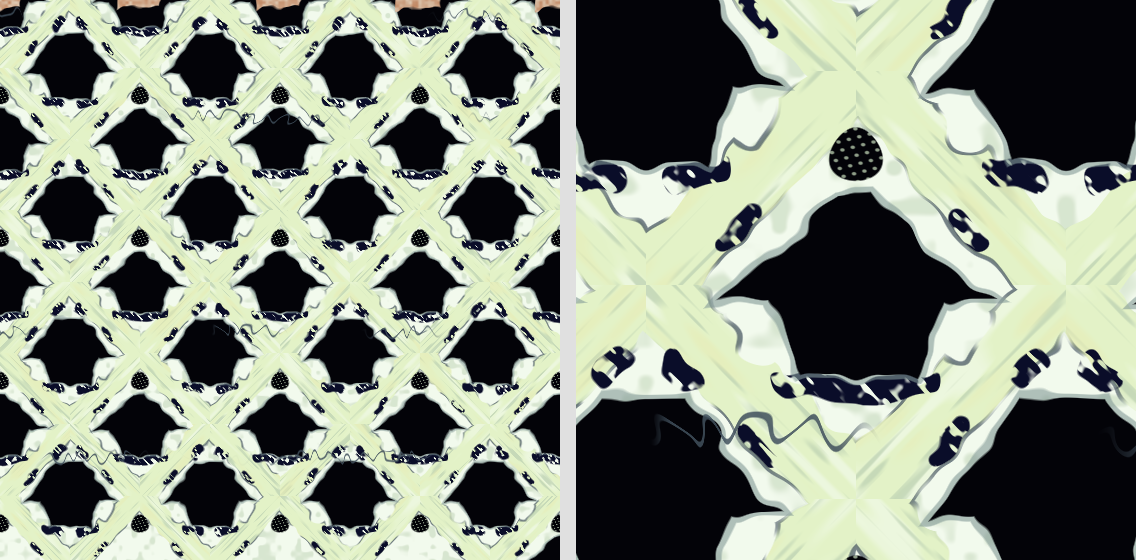
Left, the full canvas; right, a detail of the centre.
Give the GLSL for this pattern, as a WebGL 1 fragment shader.

```glsl
precision highp float;
// Woven diagonal lattice: pale fibrous straps cross around black notched holes.
// The plane is split into diamond cells; distance functions cut the holes and
// ink marks, and stretched value noise makes the fibres, scratches and wear.

uniform vec2 u_resolution;

const vec2 HALF_PITCH = vec2(0.125, 0.1274);
const float ROW_OFFSET = 0.115;
const vec3 BLACK = vec3(0.01, 0.01, 0.03);
const vec3 NAVY = vec3(0.04, 0.05, 0.16);
const vec3 SLATE = vec3(0.25, 0.31, 0.36);
const vec3 SAGE = vec3(0.74, 0.82, 0.70);
const vec3 CREAM = vec3(0.89, 0.95, 0.78);
const vec3 WHITE = vec3(0.95, 0.98, 0.93);
const vec3 RUST = vec3(0.76, 0.54, 0.40);

float hash(vec2 p) {
  return fract(sin(dot(p, vec2(127.1, 311.7))) * 43758.5453);
}

float noise(vec2 p) {
  vec2 i = floor(p), f = fract(p);
  f = f * f * (3.0 - 2.0 * f);
  return mix(mix(hash(i), hash(i + vec2(1.0, 0.0)), f.x),
             mix(hash(i + vec2(0.0, 1.0)), hash(i + 1.0), f.x), f.y);
}

float fill(float d, float px) {
  return clamp(0.5 - d / px, 0.0, 1.0);
}

float segment(vec2 p, vec2 a, vec2 b, float radius) {
  vec2 pa = p - a, ba = b - a;
  return length(pa - ba * clamp(dot(pa, ba) / dot(ba, ba), 0.0, 1.0)) - radius;
}

// Tapered cap above a narrower base, leaving a notch on both sides.
float holeDistance(vec2 m, float top, float topWidth) {
  vec2 capNormal = normalize(vec2(top + 0.03, 0.6 - topWidth));
  float cap = dot(m - vec2(0.6, -0.03), capNormal);
  cap = max(cap, max(m.y - top, -0.07 - m.y));
  float base = dot(m - vec2(0.43, -0.07), normalize(vec2(0.36, -0.16)));
  base = max(base, max(m.y, -0.43 - m.y));
  return min(cap, base);
}

// Streaks follow the strap: x is across it, y is along it.
vec3 strapColor(vec2 strap) {
  float fine = noise(strap * vec2(30.0, 2.5));
  float broad = noise(strap * vec2(12.0, 1.7) + 31.0);
  vec3 c = mix(CREAM, WHITE, 0.6 * smoothstep(0.6, 0.9, broad));
  c = mix(c, SAGE, 0.75 * smoothstep(0.62, 0.9, fine));
  return mix(c, vec3(0.91, 0.92, 0.70), 0.5 * smoothstep(0.65, 0.95, 1.0 - broad));
}

// A broken wavy pen line lying along one height of the canvas.
float scribble(vec2 uv, float height, float px) {
  float wave = 0.008 * sin(uv.x * 210.0 + 5.0 * noise(uv * 35.0));
  float bend = 0.022 * (noise(vec2(uv.x * 28.0, height * 90.0)) - 0.5);
  float gate = smoothstep(0.58, 0.68, noise(vec2(uv.x * 7.0, height * 53.0)));
  return gate * fill(abs(uv.y - height - wave - bend) - 0.0017, px);
}

void main() {
  vec2 uv = gl_FragCoord.xy / u_resolution;
  float px = 1.5 / min(u_resolution.x, u_resolution.y);
  float cellPx = px / HALF_PITCH.x;

  // Diamond cells, with two kinds of hole on alternating rows.
  vec2 q = (uv - vec2(0.0, ROW_OFFSET)) / HALF_PITCH;
  vec2 diagonal = vec2(q.x + q.y, q.x - q.y);
  vec2 odd = floor(diagonal * 0.5) * 2.0 + 1.0;
  vec2 center = 0.5 * vec2(odd.x + odd.y, odd.x - odd.y);
  vec2 p = q - center;
  bool wide = mod(center.y, 2.0) < 0.5;

  // Shared ragged outline plus a small change from cell to cell.
  vec2 wobble = vec2(noise(p * 9.0 + 7.0), noise(p * 9.0 + 43.0)) - 0.5;
  wobble += 0.6 * (vec2(noise(q * 6.0), noise(q * 6.0 + 91.0)) - 0.5);
  vec2 w = p + 0.06 * wobble;
  vec2 m = vec2(abs(w.x), w.y);

  // Straps and the white rims they leave around each hole.
  vec2 strap = p.x * p.y > 0.0 ? diagonal : diagonal.yx + 17.0;
  float edge = 0.75 - abs(w.x) - abs(w.y);
  vec3 color = strapColor(strap);
  vec3 rim = mix(WHITE, SAGE, 0.5 * smoothstep(0.6, 0.85, noise(q * 11.0)));
  float notch = segment(m, vec2(0.54, -0.16), vec2(0.46, -0.3), 0.08);
  float rimDistance = min(-edge, notch);
  color = mix(color, rim, fill(rimDistance, cellPx));
  float outline = fill(abs(rimDistance) - 0.012, cellPx);
  color = mix(color, SLATE, 0.7 * outline * smoothstep(0.35, 0.7, noise(q * 8.0 + 5.0)));

  // Scratchy ink in the corners: side slashes, lower strips, upper blobs.
  float ink = segment(m, vec2(0.47, 0.34), vec2(0.62, 0.19), 0.035);
  ink = min(ink, segment(m, vec2(wide ? 0.13 : 0.0, -0.51), vec2(0.36, -0.46), 0.055));
  if (wide) ink = min(ink, segment(m, vec2(0.12, 0.64), vec2(0.2, 0.56), 0.06));
  float scratch = noise(vec2(q.x + q.y, q.x - q.y) * vec2(30.0, 13.0));
  color = mix(color, NAVY, fill(ink, cellPx) * smoothstep(0.22, 0.42, scratch));

  // Speckled teardrop above each narrow hole.
  float drop = length(vec2(p.x / (1.0 - 1.8 * (p.y - 0.61)), p.y - 0.61)) - 0.125;
  vec2 bead = vec2(p.x * 18.0 + p.y * 9.0, p.y * 24.0 - p.x * 6.0);
  float speckle = smoothstep(0.3, 0.1, length(fract(bead) - 0.5));
  if (!wide) color = mix(color, mix(BLACK, SAGE, 0.75 * speckle), fill(drop, cellPx));

  // Black hole with a cool fringe; some in the lowest row are partly closed.
  float closing = center.y < -0.5 ? 0.3 * step(0.4, hash(center)) : 0.0;
  float hole = holeDistance(m, wide ? 0.47 : 0.42, wide ? 0.2 : 0.08) + closing;
  color = mix(color, vec3(0.51, 0.60, 0.59), 0.6 * fill(abs(hole) - 0.025, cellPx));
  color = mix(color, BLACK, fill(hole, cellPx));

  // Wear: rust along the top edge and stray pen lines.
  float rust = max(abs(p.x) - 0.31, (0.985 - uv.y) / HALF_PITCH.y);
  vec3 rustColor = mix(RUST, WHITE, 0.6 * noise(q * 22.0));
  if (!wide) color = mix(color, rustColor, fill(rust + 0.08 * wobble.x, cellPx));
  float pen = max(scribble(uv, 0.182, px), scribble(uv, 0.407, px));
  pen = max(pen, max(scribble(uv, 0.79, px), scribble(uv, 0.972, px)));
  gl_FragColor = vec4(mix(color, SLATE, 0.85 * pen), 1.0);
}
```
